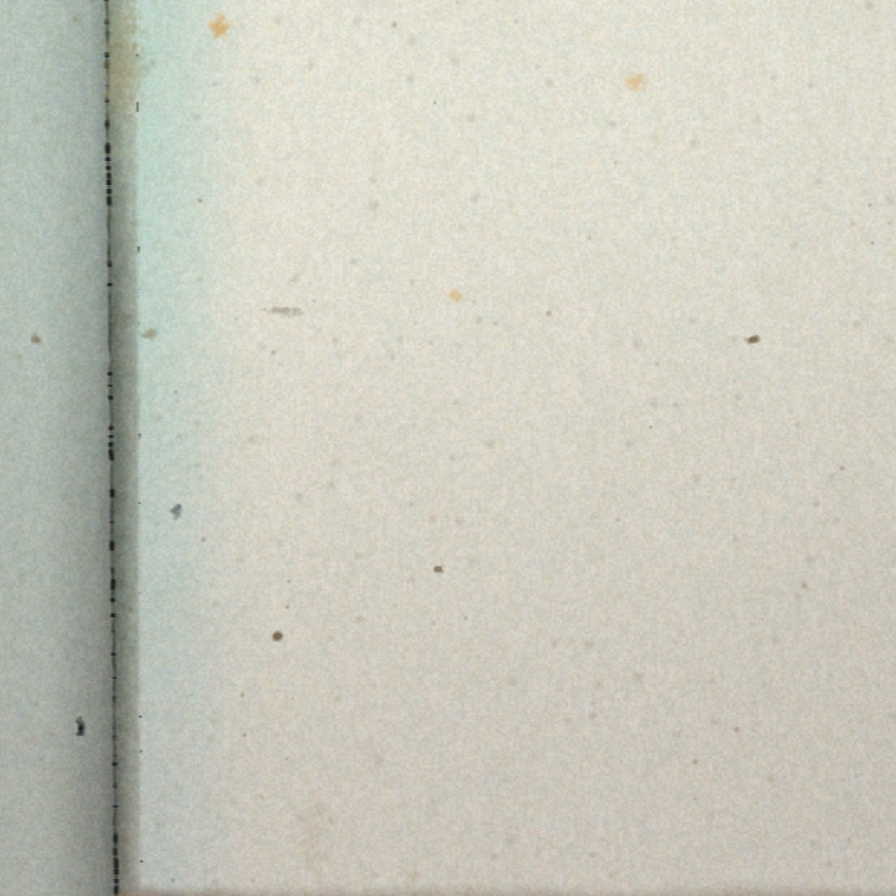
Give the GLSL for this texture, as a WebGL 2 fragment shader.

```glsl
#version 300 es
precision highp float;
// Aged blank paper beside a shadowed book gutter, with foxing, flecks and grain.
uniform vec2 u_resolution;
out vec4 outColor;

const vec3 CREAM_TOP = vec3(0.885, 0.88, 0.822);
const vec3 CREAM_LOW = vec3(0.787, 0.766, 0.722);
const vec3 CYAN_TOP = vec3(0.735, 0.825, 0.78);
const vec3 CYAN_LOW = vec3(0.715, 0.735, 0.71);
const vec3 OCHRE = vec3(0.84, 0.68, 0.44);
const vec3 BROWN = vec3(0.45, 0.38, 0.28);
const vec3 INK = vec3(0.10, 0.11, 0.10);

float hash(vec2 p) {
  vec3 q = fract(vec3(p.xyx) * 0.1031);
  q += dot(q, q.yzx + 33.33);
  return fract((q.x + q.y) * q.z);
}

float noise(vec2 p) {
  vec2 i = floor(p), f = fract(p);
  f = f * f * (3.0 - 2.0 * f);
  return mix(mix(hash(i), hash(i + vec2(1, 0)), f.x),
             mix(hash(i + vec2(0, 1)), hash(i + vec2(1, 1)), f.x), f.y);
}

float fbm(vec2 p) {
  float sum = 0.0, amp = 0.5;
  for (int i = 0; i < 4; i++) {
    sum += amp * noise(p);
    p = p * 2.03 + 17.0;
    amp *= 0.5;
  }
  return sum;
}

// Soft elliptical mark with an irregular rim.
vec3 stain(vec3 col, vec2 p, vec2 centre, vec2 radius, vec3 tint, float strength) {
  float d = length((p - centre) / radius) + 0.8 * (noise(p * 200.0) - 0.5);
  return mix(col, tint, strength * (1.0 - smoothstep(0.2, 1.25, d)));
}

// One randomly placed fleck in some of the grid cells.
float flecks(vec2 p, float cells, float density, float size) {
  vec2 id = floor(p * cells);
  vec2 centre = 0.25 + 0.5 * vec2(hash(id + 3.1), hash(id + 8.7));
  float radius = size * (0.6 + 0.8 * hash(id + 21.0));
  float d = length(fract(p * cells) - centre);
  return step(hash(id + 40.0), density) * (1.0 - smoothstep(0.0, radius, d));
}

vec3 leftPage(vec2 p, float seam) {
  vec3 page = mix(vec3(0.66, 0.675, 0.64), vec3(0.71, 0.765, 0.725), smoothstep(0.0, 0.9, p.y));
  float shade = smoothstep(0.09, 0.0, seam - p.x);
  page *= 1.0 - shade * mix(0.24, 0.12, p.y);
  return page * (1.0 - 0.12 * smoothstep(0.02, 0.0, seam - p.x));
}

vec3 gutterStrip(float across, float y) {
  float rise = smoothstep(-0.1, 1.1, across);
  vec3 low = mix(vec3(0.42, 0.42, 0.385), vec3(0.65, 0.65, 0.61), rise);
  vec3 mid = mix(vec3(0.37, 0.40, 0.36), vec3(0.62, 0.65, 0.60), rise);
  vec3 top = mix(vec3(0.52, 0.56, 0.49), vec3(0.73, 0.79, 0.73), rise);
  return mix(mix(low, mid, smoothstep(0.0, 0.35, y)), top, smoothstep(0.55, 1.0, y));
}

vec3 rightPage(vec2 p, float edge) {
  vec3 cream = mix(CREAM_LOW, CREAM_TOP, smoothstep(-0.05, 0.95, p.y - 0.12 * (p.x - 0.5)));
  cream *= 1.0 - 0.02 * smoothstep(0.65, 1.0, p.x);
  vec3 cyan = mix(CYAN_LOW, CYAN_TOP, smoothstep(0.0, 0.85, p.y));
  float fade = smoothstep(-0.01, 0.15, p.x - edge - 0.03 * (fbm(p * 7.0) - 0.5));
  return mix(cyan, cream, fade);
}

void main() {
  vec2 p = gl_FragCoord.xy / u_resolution;
  float aa = 1.2 / u_resolution.x;

  // Pages and the sloping gutter between them.
  float seam = mix(0.129, 0.1185, p.y) + 0.0015 * (noise(vec2(2.0, p.y * 60.0)) - 0.5);
  float edge = mix(0.158, 0.153, p.y) + 0.001 * (noise(vec2(4.0, p.y * 80.0)) - 0.5);
  float across = clamp((p.x - seam) / (edge - seam), 0.0, 1.0);
  vec3 strip = gutterStrip(across, p.y) + 0.1 * (fbm(p * vec2(130.0, 90.0)) - 0.47);
  vec3 col = mix(leftPage(p, seam), strip, smoothstep(-0.003, 0.003, p.x - seam));
  col = mix(col, rightPage(p, edge), smoothstep(-0.005, 0.004, p.x - edge));

  // Ragged shadow along the seam, densely beaded near the top.
  float dense = smoothstep(0.75, 0.85, p.y);
  float beads = noise(vec2(3.0, p.y * 230.0)) + 0.4 * (noise(vec2(6.0, p.y * 30.0)) - 0.5);
  beads = smoothstep(0.5, 0.85, beads + 0.12 * dense);
  float width = 0.0025 + 0.0014 * beads;
  float line = 1.0 - smoothstep(0.0, width + aa, abs(p.x - seam - 0.0005));
  float depth = mix(0.15, 0.45, noise(vec2(8.0, p.y * 90.0)));
  col = mix(col, INK, line * mix(depth, 0.95, beads));

  // Faint crease and rare nicks on the page edge.
  float crease = 1.0 - smoothstep(0.0, 0.003, abs(p.x - edge));
  float nick = smoothstep(0.86, 0.98, noise(vec2(14.0, p.y * 130.0)));
  col = mix(col + 0.03 * crease * noise(vec2(5.0, p.y * 60.0)), INK, 0.5 * crease * nick);

  // Foxing and soft discolouration.
  col = stain(col, p, vec2(0.245, 0.969), vec2(0.013), OCHRE, 0.85);
  col = stain(col, p, vec2(0.710, 0.909), vec2(0.015, 0.012), OCHRE, 0.55);
  col = stain(col, p, vec2(0.510, 0.669), vec2(0.012, 0.008), OCHRE, 0.5);
  col = stain(col, p, vec2(0.138, 0.925), vec2(0.026, 0.07), vec3(0.62, 0.58, 0.43), 0.5);
  col = stain(col, p, vec2(0.166, 0.628), vec2(0.010, 0.007), BROWN, 0.4);
  col = stain(col, p, vec2(0.315, 0.652), vec2(0.024, 0.006), BROWN, 0.35);
  col = stain(col, p, vec2(0.350, 0.070), vec2(0.016, 0.06), vec3(0.72, 0.66, 0.56), 0.3);

  // Distinct ink and rust specks.
  col = stain(col, p, vec2(0.090, 0.188), vec2(0.0055, 0.010), INK, 1.0);
  col = stain(col, p, vec2(0.840, 0.621), vec2(0.008, 0.006), BROWN, 0.9);
  col = stain(col, p, vec2(0.309, 0.291), vec2(0.006), BROWN, 0.9);
  col = stain(col, p, vec2(0.198, 0.430), vec2(0.007, 0.010), vec3(0.34, 0.40, 0.40), 0.7);
  col = stain(col, p, vec2(0.490, 0.364), vec2(0.006), BROWN, 0.75);
  col = stain(col, p, vec2(0.040, 0.622), vec2(0.006), BROWN, 0.6);
  col = mix(col, BROWN, 0.35 * flecks(p, 24.0, 0.04, 0.1));
  col = mix(col, BROWN, 0.15 * flecks(p + 0.37, 45.0, 0.09, 0.3));

  // Brown shadow on the lower border.
  float border = smoothstep(0.022, 0.0, p.y + 0.012 * fbm(p * 30.0)) * smoothstep(0.125, 0.14, p.x);
  col = mix(col, vec3(0.52, 0.46, 0.40), border * mix(0.8, 0.4, smoothstep(0.14, 0.4, p.x)));

  // Mottled fibres, fine grain and slight colour variation.
  float grain = 0.04 * (fbm(p * 130.0) - 0.47) + 0.045 * (noise(p * 310.0) - 0.5);
  grain += 0.04 * (noise(p * 512.0 + 90.0) - 0.5) + 0.015 * (fbm(p * 9.0) - 0.47);
  grain += 0.016 * (noise(p * vec2(260.0, 60.0)) - 0.5);
  vec3 tint = vec3(noise(p * 140.0 + 7.0), 0.5, noise(p * 140.0 + 51.0)) - 0.5;
  outColor = vec4(clamp(col + grain + 0.035 * tint, 0.0, 1.0), 1.0);
}
```
